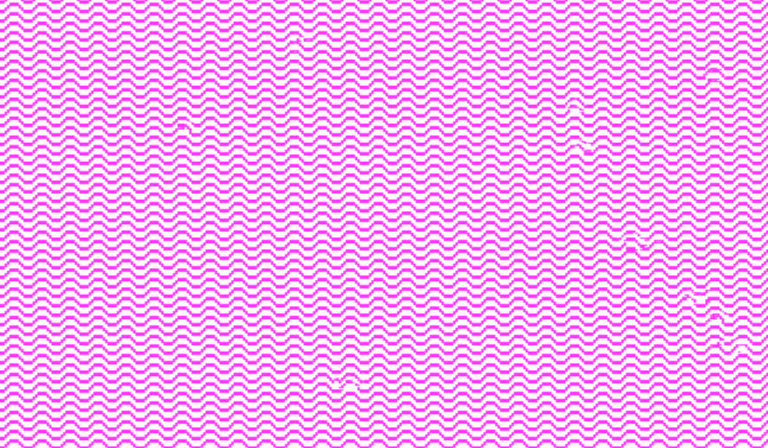
This pattern is drawn by a Shadertoy shader. Its source:

```glsl
// Stacked magenta waves with stair-step sides on a near-white ground.
// A fine grid holds strokes of even height; nearby cells are averaged by exact
// box overlap for soft edges. A few hashed blemishes shift or lighten cells.

const vec2 REPEATS = vec2(27.4, 47.2);      // waves across, rows down
const vec2 CELLS_PER_REPEAT = vec2(12.0, 8.0);
const vec2 PHASE = vec2(2.0, 1.6);          // pattern offset in cells
const vec2 SOFTNESS = vec2(0.75, 1.45);     // filter size in cells
const float STEP_HEIGHT = 2.0;              // rise of one stair in cells
const float STROKE = 3.0;                   // line thickness in cells
const int BLEMISHES = 10;
const vec3 PAPER = vec3(1.0, 0.985, 1.0);
const vec3 INK = vec3(1.0, 0.2, 1.0);

float hash(vec2 p) {
    return fract(sin(dot(p, vec2(127.1, 311.7))) * 43758.545);
}

// Flat trough, three steps up, flat crest, three steps down.
float stairHeight(float column) {
    float x = mod(column, CELLS_PER_REPEAT.x);
    return STEP_HEIGHT * clamp(4.5 - abs(x - 7.5), 0.0, 3.0);
}

// Strength of the scattered blemishes at a cell, 0 to 1.
float wearAt(vec2 cell, vec2 gridSize) {
    float wear = 0.0;
    for (int i = 0; i < BLEMISHES; i++) {
        float id = float(i);
        vec2 center = vec2(hash(vec2(id, 1.3)), hash(vec2(id, 4.7))) * gridSize;
        float radius = mix(4.0, 9.0, hash(vec2(id, 8.1)));
        vec2 offset = (cell - center) * vec2(0.6, 0.5);
        wear = max(wear, 1.0 - smoothstep(0.3, 1.0, length(offset) / radius));
    }
    return wear;
}

// Ink in one cell: full inside the stroke, shifted or paler where worn.
float cellInk(vec2 cell, float wear) {
    float slip = step(0.9, wear * (0.5 + hash(floor(cell / vec2(3.0, 8.0)))));
    float base = stairHeight(cell.x) + slip * STEP_HEIGHT;
    float level = mod(cell.y - base, CELLS_PER_REPEAT.y);
    float ink = 1.0 - step(STROKE - 0.5, level);
    float faded = wear > 0.0 ? step(hash(cell + 17.0), 0.15 * wear) : 0.0;
    return ink * (1.0 - 0.4 * faded);
}

// Share of a filter box around p that falls inside one unit cell.
float boxOverlap(vec2 p, vec2 cell, vec2 size) {
    vec2 low = max(p - 0.5 * size, cell);
    vec2 high = min(p + 0.5 * size, cell + 1.0);
    vec2 share = max(high - low, 0.0) / size;
    return share.x * share.y;
}

void mainImage(out vec4 fragColor, in vec2 fragCoord) {
    vec2 gridSize = REPEATS * CELLS_PER_REPEAT;
    vec2 p = fragCoord / iResolution.xy * gridSize + PHASE;
    vec2 size = clamp(gridSize / iResolution.xy, SOFTNESS, vec2(2.0));

    // Average the cells under the filter box.
    float coverage = 0.0;
    for (int y = -1; y <= 1; y++) {
        for (int x = -1; x <= 1; x++) {
            vec2 cell = floor(p) + vec2(x, y);
            float share = boxOverlap(p, cell, size);
            if (share > 0.0) {
                coverage += share * cellInk(cell, wearAt(cell, gridSize));
            }
        }
    }

    fragColor = vec4(mix(PAPER, INK, coverage), 1.0);
}
```
